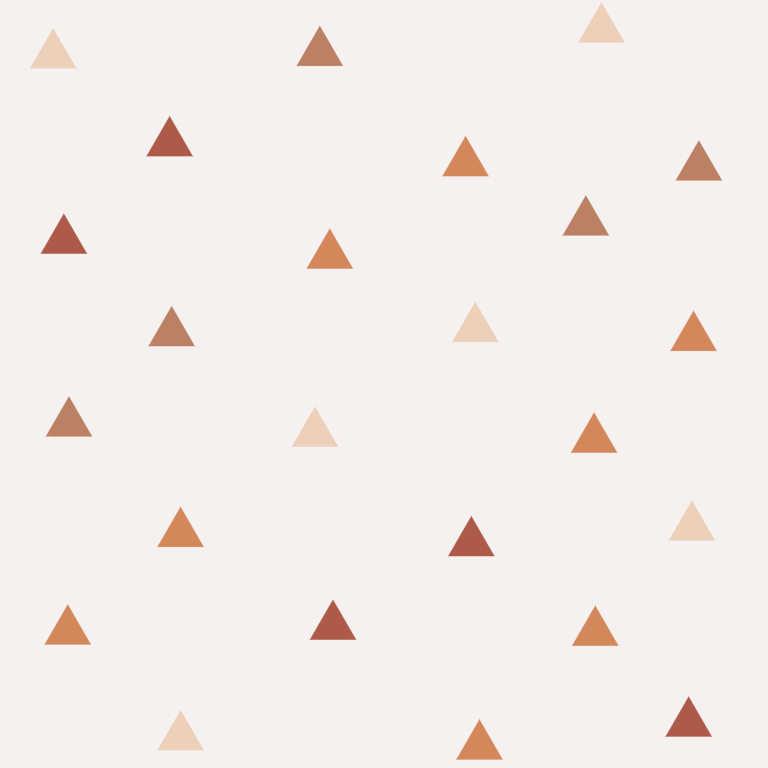
Reproduce this pattern procedurally as a three.js fragment shader.

```glsl
// Sparse small upright triangles in four earthy tones on a warm off-white ground.
// A wrapping grid of staggered columns is jittered by hashes; every cell holds one
// triangle, drawn as a signed distance, and a stepped permutation deals the tones.
varying vec2 vUv;

const vec2 GRID = vec2(6.0, 4.0);      // columns and rows over the canvas
const float HALF_BASE = 0.0303;        // half the base of a triangle
const float EDGE = 0.001;              // half width of the smoothed edge

const vec3 GROUND = vec3(0.961, 0.945, 0.941);
const vec3 ORANGE = vec3(0.831, 0.529, 0.353);
const vec3 CREAM = vec3(0.925, 0.816, 0.729);
const vec3 RUST = vec3(0.682, 0.353, 0.286);
const vec3 CLAY = vec3(0.737, 0.502, 0.396);

float hash(vec2 p) {
  return fract(sin(dot(p, vec2(127.1, 311.7))) * 43758.5453);
}

// Random value between -amount and amount
float jitter(vec2 seed, float amount) {
  return (2.0 * hash(seed) - 1.0) * amount;
}

// Signed distance to an upright equilateral triangle centred on its bounding box
float triangleDistance(vec2 p, float halfBase) {
  float halfHeight = halfBase * 0.866;
  float side = dot(vec2(abs(p.x), p.y - halfHeight), vec2(0.866, 0.5));
  return max(side, -p.y - halfHeight);
}

// Place of the triangle inside its cell, in cell units
vec2 cellPoint(vec2 id) {
  float drift = jitter(vec2(id.x, 17.0), 0.22);
  float stagger = mix(0.8, 0.24, mod(id.x, 2.0));
  return vec2(0.5 + drift + jitter(id + 3.7, 0.1),
              stagger + jitter(id + 8.3, 0.1));
}

// Deals 8 orange, 6 cream, 5 rust and 5 clay triangles over the 24 cells
vec3 cellColor(vec2 id) {
  float rank = mod((id.x + GRID.x * id.y) * 7.0 + 3.0, GRID.x * GRID.y);
  vec3 color = mix(ORANGE, CREAM, step(7.5, rank));
  color = mix(color, RUST, step(13.5, rank));
  return mix(color, CLAY, step(18.5, rank));
}

vec3 scatterTriangles(vec2 uv, vec3 color) {
  vec2 cell = floor(uv * GRID);
  for (int j = -1; j <= 1; j++) {
    for (int i = -1; i <= 1; i++) {
      vec2 neighbour = cell + vec2(float(i), float(j));
      vec2 id = mod(neighbour, GRID);
      vec2 center = (neighbour + cellPoint(id)) / GRID;
      float d = triangleDistance(uv - center, HALF_BASE);
      color = mix(color, cellColor(id), 1.0 - smoothstep(-EDGE, EDGE, d));
    }
  }
  return color;
}

void main() {
  gl_FragColor = vec4(scatterTriangles(vUv, GROUND), 1.0);
}
```
